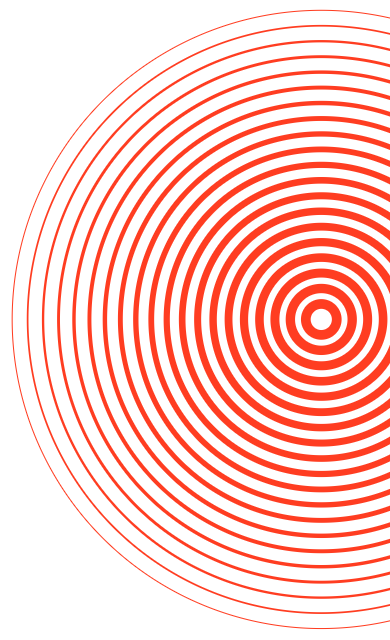
A Shadertoy shader for this background:

```glsl
#define CENTER vec2(0.8238, 0.5009)
#define RING_COUNT 20.0
#define RING_SPACING 0.02415
#define INNER_WIDTH 0.0152
#define TAPER 0.75
#define RING_COLOR vec3(1.0, 0.24, 0.13)
#define PAPER_COLOR vec3(1.0)

// Stroke width falls from the first ring to the last
float ringWidth(float index) {
    float remaining = 1.0 - (index - 1.0) / RING_COUNT;
    return INNER_WIDTH * pow(remaining, TAPER);
}

// Share of one pixel covered by a stroke at a signed distance
float strokeCoverage(float dist, float width, float pixel) {
    vec2 edges = (dist + vec2(0.5, -0.5) * width) / pixel;
    vec2 inside = clamp(edges + 0.5, 0.0, 1.0);
    return inside.x - inside.y;
}

void mainImage(out vec4 fragColor, in vec2 fragCoord) {
    // Distance from the center, in canvas heights
    float pixel = 1.0 / iResolution.y;
    float radius = length(fragCoord - CENTER * iResolution.xy) * pixel;

    // Nearest concentric ring
    float index = clamp(round(radius / RING_SPACING), 1.0, RING_COUNT);
    float dist = radius - index * RING_SPACING;
    float ink = strokeCoverage(dist, ringWidth(index), pixel);

    fragColor = vec4(mix(PAPER_COLOR, RING_COLOR, ink), 1.0);
}
```
